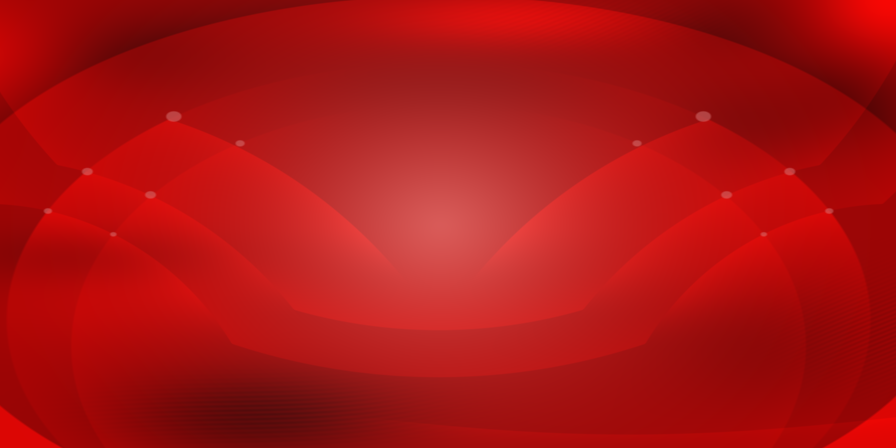
A WebGL 2 fragment shader for this background:

```glsl
#version 300 es
precision highp float;

uniform vec2 u_resolution;
out vec4 outColor;

const float BASE_TONE = 0.61;
const float AXIS_X = 0.979;                       // mirror axis of the arcs
const vec3 GLOW_COLOR = vec3(0.21, 0.34, 0.33);
const vec2 GLOW_CENTER = vec2(0.984, 0.497);
const vec2 GLOW_SIZE = vec2(0.36, 0.28);
const vec3 DOT_COLOR = vec3(0.85, 0.48, 0.48);
const float DOT_OPACITY = 0.5;
const vec4 FRAME = vec4(0.988, 0.409, 1.16, 0.60); // center, radii
const float CORNER_TONE = 0.86;
const float STRAND_SPACING = 0.010;
const float STRAND_DEPTH = 0.03;

// Soft light and shade: center, radii
const int SHADE_COUNT = 12;
const vec4 SHADES[SHADE_COUNT] = vec4[](
    vec4(1.15, 0.96, 0.32, 0.06), vec4(1.97, 1.00, 0.15, 0.13),
    vec4(0.00, 0.88, 0.22, 0.10), vec4(1.62, 0.95, 0.15, 0.08),
    vec4(1.93, 0.80, 0.15, 0.12), vec4(0.25, 0.88, 0.25, 0.09),
    vec4(0.57, 0.07, 0.30, 0.10), vec4(1.75, 0.22, 0.25, 0.15),
    vec4(0.20, 0.43, 0.30, 0.06), vec4(1.68, 0.72, 0.20, 0.10),
    vec4(1.00, 0.82, 0.50, 0.10), vec4(0.25, 0.30, 0.30, 0.09));
const float SHADE_TONES[SHADE_COUNT] = float[](
    0.24, 0.32, 0.18, -0.10, -0.14, -0.12,
    -0.29, -0.11, -0.12, -0.13, -0.07, 0.07);

// Side arcs: center, radius, height at which the edge fades out
const vec4 SIDE_ARCS[3] = vec4[](
    vec4(0.036, -0.333, 1.120, 0.36),
    vec4(-0.042, -0.240, 0.888, 0.28),
    vec4(-0.034, -0.098, 0.643, 0.22));
const vec4 TOP_ARCS[2] = vec4[](
    vec4(AXIS_X, 0.286, 0.964, 0.573),
    vec4(AXIS_X, 0.227, 0.820, 0.539));
// Bottom arcs: center height, radius
const vec2 BOTTOM_ARCS[2] = vec2[](vec2(1.430, 1.167), vec2(1.622, 1.464));
// Dots: center, radius
const vec3 DOTS[6] = vec3[](
    vec3(0.388, 0.740, 0.017), vec3(0.195, 0.617, 0.012),
    vec3(0.107, 0.529, 0.009), vec3(0.536, 0.680, 0.010),
    vec3(0.336, 0.565, 0.012), vec3(0.253, 0.477, 0.007));

float softBlob(vec2 p, vec4 blob) {
    vec2 d = (p - blob.xy) / blob.zw;
    return exp(-dot(d, d));
}

// Approximate depth inside an ellipse, negative outside
float ellipseDepth(vec2 p, vec4 e) {
    return (1.0 - length((p - e.xy) / e.zw)) * min(e.z, e.w);
}

float edge(float depth) {
    float w = 1.0 / u_resolution.y;
    return smoothstep(-w, w, depth);
}

// Crisp at the border, fading inward
float rim(float depth, float fade) {
    return edge(depth) * exp(-max(depth, 0.0) / fade);
}

float strands(vec2 p) {
    float wave = 0.03 * sin(p.x * 4.0 + 0.6) + 0.12 * p.x * p.x;
    float line = sin(6.28318 * (p.y - wave) / STRAND_SPACING);
    float area = softBlob(p, vec4(0.60, 0.08, 0.28, 0.06))
               + softBlob(p, vec4(1.95, 0.26, 0.16, 0.10))
               + 0.5 * softBlob(p, vec4(1.30, 0.95, 0.25, 0.05));
    return line * area;
}

void main() {
    vec2 p = gl_FragCoord.xy / u_resolution * vec2(2.0, 1.0);
    vec2 q = vec2(AXIS_X - abs(p.x - AXIS_X), p.y);
    float tone = BASE_TONE;
    for (int i = 0; i < SHADE_COUNT; i++)
        tone += SHADE_TONES[i] * softBlob(p, SHADES[i]);

    // Overlapping arcs
    float sideWeight = smoothstep(0.1, 0.6, AXIS_X - q.x);
    float topMask = edge(ellipseDepth(p, TOP_ARCS[0]));
    for (int i = 0; i < 3; i++) {
        vec4 arc = SIDE_ARCS[i];
        float visible = smoothstep(arc.w, arc.w + 0.14, p.y);
        tone += 0.13 * topMask * visible * rim(arc.z - length(q - arc.xy), 0.12);
    }
    for (int i = 0; i < 2; i++) {
        tone += 0.05 * sideWeight * rim(ellipseDepth(p, TOP_ARCS[i]), 0.12);
        float depth = BOTTOM_ARCS[i].y - length(p - vec2(AXIS_X, BOTTOM_ARCS[i].x));
        float outsideSide = edge(length(q - SIDE_ARCS[i + 1].xy) - SIDE_ARCS[i + 1].z);
        tone += 0.09 * outsideSide * rim(depth, 0.15);
    }

    // Frame shadow, bright lower corners and ribbons
    float frameDepth = ellipseDepth(p, FRAME);
    tone -= 0.17 * step(0.5, p.y) * rim(-frameDepth, 0.08);
    tone = mix(tone, CORNER_TONE, edge(-frameDepth) * step(p.y, 0.4));
    float ribbon = p.y - 0.075 + 0.045 * sin((p.x - 0.75) * 2.4);
    tone += 0.07 * rim(-ribbon, 0.04) * smoothstep(0.7, 1.1, p.x);
    tone += STRAND_DEPTH * strands(p);

    // Central glow and dots
    vec3 color = vec3(tone, 0.015 + 0.03 * max(tone - 0.65, 0.0), 0.015);
    float glowDistance = length((p - GLOW_CENTER) / GLOW_SIZE);
    color += GLOW_COLOR * exp(-pow(glowDistance, 1.4));
    for (int i = 0; i < 6; i++) {
        float dotMask = edge(ellipseDepth(q, vec4(DOTS[i].xy, DOTS[i].z * vec2(1.0, 0.68))));
        color = mix(color, DOT_COLOR, DOT_OPACITY * dotMask);
    }
    outColor = vec4(clamp(color, 0.0, 1.0), 1.0);
}
```
